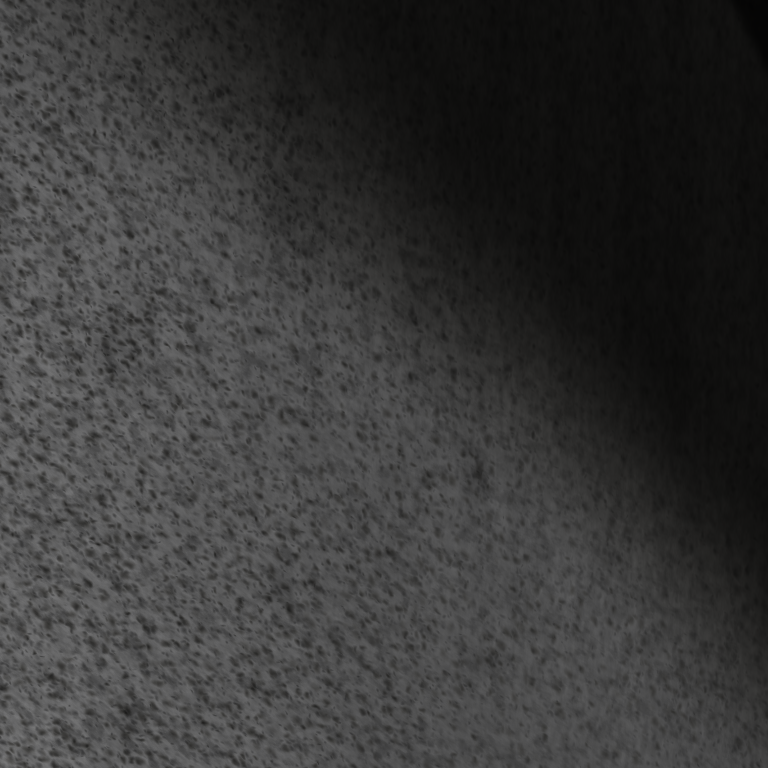
A WebGL 1 fragment shader for this texture:

```glsl
precision highp float;
// Dim, speckled stone wall under a soft diagonal shadow at the upper right.
// Broad gradients set the light; ragged specks, directional blotches, grain
// and soft smudges darken the lit surface.
uniform vec2 u_resolution;

float hash(vec2 p) {
  vec3 q = fract(vec3(p.xyx) * 0.1031);
  q += dot(q, q.yzx + 33.33);
  return fract((q.x + q.y) * q.z);
}

float noise(vec2 p) {
  vec2 cell = floor(p);
  vec2 f = fract(p);
  f = f * f * (3.0 - 2.0 * f);
  float low = mix(hash(cell), hash(cell + vec2(1.0, 0.0)), f.x);
  float high = mix(hash(cell + vec2(0.0, 1.0)), hash(cell + 1.0), f.x);
  return mix(low, high, f.y);
}

float fbm(vec2 p) {
  float sum = 0.0;
  float weight = 0.5;
  for (int i = 0; i < 4; i++) {
    sum += weight * noise(p);
    p = p * 2.03 + 17.7;
    weight *= 0.5;
  }
  return sum / 0.9375;
}

// Coordinates along and across a streak that falls to the right.
vec2 streakAxes(vec2 p, float angle) {
  float c = cos(angle);
  float s = sin(angle);
  return vec2(p.x * c - p.y * s, p.x * s + p.y * c);
}

// Darkest of the scattered ovals close to p, from 0 to 1.
float specks(vec2 p, float scale, float angle, float density, float seed) {
  vec2 grid = p * scale;
  vec2 home = floor(grid);
  float dark = 0.0;
  for (int j = -1; j <= 1; j++) {
    for (int i = -1; i <= 1; i++) {
      vec2 cell = home + vec2(float(i), float(j));
      vec2 key = cell + seed;
      vec2 center = cell + vec2(hash(key + 3.1), hash(key + 57.3));
      float tilt = angle + 1.0 * (hash(key + 91.7) - 0.5);
      float size = mix(0.5, 1.15, hash(key + 23.9));
      vec2 d = streakAxes(grid - center, tilt) / (size * vec2(0.8, 0.45));
      float strength = smoothstep(0.0, 0.9, density - hash(key + 131.3));
      dark = max(dark, strength * (1.0 - smoothstep(0.0, 1.0, length(d))));
    }
  }
  return dark;
}

float smudge(vec2 p, vec2 center, vec2 radius) {
  vec2 d = (p - center) / radius;
  return exp(-dot(d, d));
}

// Patches where the specks gather.
float smudges(vec2 p) {
  float sum = smudge(p, vec2(0.37, 0.72), vec2(0.03, 0.035));
  sum += smudge(p, vec2(0.37, 0.875), vec2(0.018, 0.025));
  sum += smudge(p, vec2(0.62, 0.375), vec2(0.018, 0.03));
  sum += smudge(p, vec2(0.64, 0.14), vec2(0.028, 0.009));
  sum += smudge(p, vec2(0.17, 0.065), vec2(0.015, 0.03));
  sum += smudge(p, vec2(0.365, 0.235), vec2(0.02, 0.025));
  sum += 0.6 * smudge(p, vec2(0.16, 0.55), vec2(0.05, 0.06));
  return sum;
}

// Brightness of the bare wall, strongest along the left.
float wallLight(vec2 p) {
  float light = mix(0.405, 0.315, smoothstep(0.0, 0.6, p.x));
  light *= 1.0 - 0.14 * smoothstep(0.5, 1.0, p.y);
  return light * (1.0 - 0.1 * smoothstep(0.75, 1.0, p.x));
}

// Shadow amount across the diagonal, with a wider edge toward the top.
float shadowAmount(vec2 p) {
  float across = dot(p, vec2(0.79, 0.61));
  float start = mix(0.72, 0.53, smoothstep(0.2, 1.0, p.y));
  float ramp = clamp((across - start) / (1.01 - start), 0.0, 1.0);
  return smoothstep(0.0, 1.0, ramp);
}

void main() {
  vec2 p = gl_FragCoord.xy / u_resolution;
  float shadow = shadowAmount(p);
  float upright = smoothstep(0.15, 0.9, p.x * 0.7 + p.y * 0.45);
  float angle = mix(0.65, 1.4, upright);

  // Fine grain turns from slanted to upright across the wall.
  vec2 slope = streakAxes(p, 0.7);
  float slanted = fbm(slope * vec2(80.0, 200.0) + 40.0);
  float vertical = fbm(p * vec2(190.0, 70.0) + 80.0);
  float grain = mix(slanted, vertical, upright) - 0.5;
  float streaks = fbm(p * vec2(34.0, 4.0) + 12.0) - 0.5;
  float mottle = fbm(p * 9.0 + 5.0) - 0.5;
  float blotch = smoothstep(0.45, 0.8, fbm(slope * vec2(60.0, 105.0) + 7.0));

  // Specks thin out to the right and gather in the patches.
  float patches = smudges(p);
  float density = mix(1.0, 0.8, smoothstep(0.1, 0.9, p.x)) + mottle * 0.5 + patches * 0.5;
  vec2 ragged = p + 0.003 * (vec2(noise(p * 170.0), noise(p * 170.0 + 60.0)) - 0.5);
  float coarse = specks(ragged, 68.0, angle, density, 11.0);
  float fine = specks(ragged, 115.0, angle, density, 203.0);
  float contrast = mix(0.46, 0.28, smoothstep(0.1, 0.85, p.x));

  float lit = wallLight(p) * (1.0 + 0.38 * grain + 0.12 * streaks + 0.06 * mottle);
  lit *= (1.0 - contrast * coarse) * (1.0 - 0.7 * contrast * fine);
  lit *= (1.0 - 0.5 * contrast * blotch) * (1.0 - 0.18 * min(patches, 1.0));
  float dim = 0.057 * (1.0 + 0.5 * grain + 0.4 * streaks) * (1.0 - 0.25 * coarse);
  float value = mix(lit, dim, shadow);

  // The far corner drops almost to black past a slanted edge.
  float corner = smoothstep(-0.008, 0.012, dot(p - vec2(0.95, 1.0), vec2(0.89, 0.45)));
  value *= 1.0 - 0.65 * corner;

  vec3 tint = mix(vec3(1.0, 1.0, 1.005), vec3(1.02, 1.0, 0.95), max(shadow, 0.6 * coarse));
  gl_FragColor = vec4(clamp(value * tint, 0.0, 1.0), 1.0);
}
```
